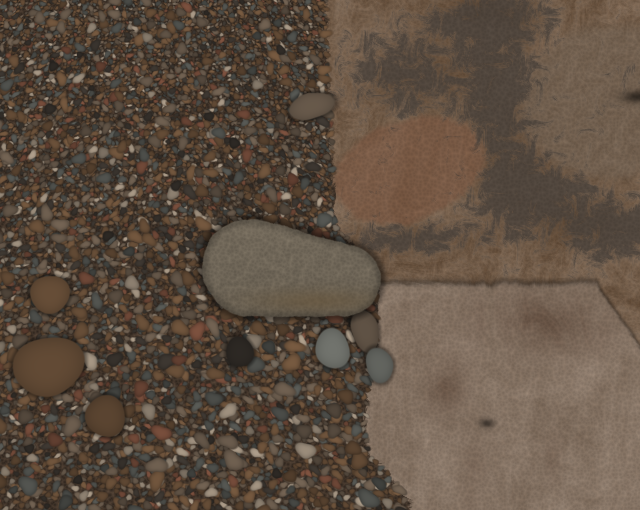
Write a Shadertoy shader that draws this texture.

```glsl
// A pebble beach meeting a weathered sandstone shelf, with a boulder on the seam.
// Pebbles are hashed ellipses on grids that shrink with distance; the shelf is
// layered sines and cellular grain with soft lichen spots and a ledge.
vec4 hash4(vec2 c) {
  vec4 h = fract(c.xyxy * vec4(.1031, .103, .0973, .1099));
  h += dot(h, h.wzxy + 33.33);
  return fract((h.xxyz + h.yzzw) * h.zywx);
}
mat2 rotation(float a) { return mat2(cos(a), -sin(a), sin(a), cos(a)); }
float fall(float a, float b, float x) { return 1. - smoothstep(a, b, x); }
float sines(vec2 p) {
  float sum = 0., amp = .5;
  for (int i = 0; i < 6; i++, amp *= .68) {
    p = mat2(.8, -.6, .6, .8) * p * 1.85 + 1.7;
    p += .7 * sin(p.yx * 1.1);
    sum += amp * sin(p.x + 1.3 * sin(p.y)) * cos(p.y);
  }
  return sum;
}
float cellular(vec2 p) {
  float nearest = 2.;
  for (int k = 0; k < 9; k++) {
    vec2 cell = floor(p) + vec2(k % 3, k / 3) - 1.;
    nearest = min(nearest, length(cell + hash4(cell + 50.).xy - p));
  }
  return nearest;
}
float spot(vec2 p, float x, float y, float w, float h) {
  vec2 v = (p - vec2(x, y)) / vec2(w, h);
  return exp(-dot(v, v));
}
float shoreX(float y) {
  return .64 + .015 * fall(.6, 1., y) + .085 * fall(.45, .58, y)
    - .02 * fall(.18, .35, y) + .085 * fall(0., .14, y);
}
vec3 pebbleColour(float kind, float tone) {
  vec3 c = vec3(.37, .28, .2);
  if (kind > .36) c = vec3(.36, .31, .26);
  if (kind > .6) c = vec3(.28, .285, .27);
  if (kind > .76) c = vec3(.2, .18, .16);
  if (kind > .85) c = vec3(.4, .26, .2);
  if (kind > .92) c = vec3(.54, .49, .43);
  return c * (.8 + .4 * tone);
}
// Grid of ellipses, kept where their centres lie on the beach.
void pebbles(inout vec3 col, vec2 q, float scale, float cover, float depth) {
  vec2 g = q * scale;
  float soft = scale / (depth * iResolution.y);
  for (int k = 0; k < 9; k++) {
    vec2 cell = floor(g) + vec2(k % 3, k / 3) - 1.;
    vec4 h = hash4(cell + scale * 7. + 200.), m = hash4(cell + scale * 3. + 417.);
    vec2 centre = cell + .15 + .7 * h.xy, world = centre / scale;
    float s = exp(-.45 * world.y);
    if (m.x > cover || .3 + world.x * s > shoreX((1. - s) / .45)) continue;
    vec2 radii = vec2(.4, .29) + vec2(.28, .16) * h.zw;
    vec2 v = rotation((m.y - .5) * 2.6) * (g - centre);
    float r = length(v / radii) * (1. + .1 * sin(3. * atan(v.y, v.x) + 6. * h.x));
    vec3 tint = pebbleColour(m.z, h.z) * (1.06 - .28 * r * r * r);
    col = mix(col, tint, fall(-soft, soft, (r - 1.) * radii.y));
  }
}
void stone(inout vec3 col, vec2 p, vec4 box, float kind, float tone) {
  vec2 v = rotation(.25) * (p - box.xy);
  float r = length(v / box.zw) * (1. + .04 * sin(3. * atan(v.y, v.x) + box.x * 40.));
  float d = (r - 1.) * min(box.z, box.w), px = 1. / iResolution.y;
  col *= 1. - .35 * fall(0., .009, d);
  col = mix(col, pebbleColour(kind, tone) * (1.04 - .16 * min(r * r * r, 1.)), fall(-px, px, d));
}
vec3 sandstone(vec2 p, float broad, float fine) {
  // Upper shelf: smooth plates among mottled lichen.
  float disc = length(rotation(.35) * (p - vec2(.8, .665)) / vec2(.155, .1));
  disc = fall(.9, 1.05, disc + .08 * broad);
  float plate = fall(.85, 1.1, length((p - vec2(1.2, .8)) / vec2(.18, .15)) + .1 * broad);
  vec3 upper = vec3(.46, .375, .3) + .07 * broad + .05 * fine;
  upper = mix(upper, vec3(.47, .35, .27) + .03 * broad, disc);
  upper = mix(upper, vec3(.445, .375, .31) + .03 * fine, plate);
  float lichen = spot(p, .8, .85, .12, .085) + spot(p, .98, .81, .08, .17)
    + spot(p, 1.05, .62, .12, .09) + spot(p, 1.2, .55, .11, .06)
    + spot(p, .8, .53, .14, .035) + spot(p, .95, .97, .13, .05);
  lichen = lichen * (1. - .7 * disc - .2 * plate) + .4 * broad + .55 * fine;
  upper = mix(upper, vec3(.27, .24, .215), .8 * smoothstep(.25, 1., lichen));
  upper *= 1. - .55 * spot(p, 1.25, .81, .03, .012);
  // Lower slab: paler, with vertical stains and a pit.
  float streak = sines(p * vec2(14, 4) + 3.);
  vec3 slab = vec3(.52, .45, .39) + .035 * broad + .025 * fine + .03 * streak;
  float stain = .8 * spot(p, 1.07, .38, .14, .07) + .7 * spot(p, .87, .245, .045, .06)
    + .6 * spot(p, 1.08, .11, .02, .05) + .5 * spot(p, .93, .08, .03, .07);
  stain *= .7 + streak + .4 * broad;
  slab = mix(slab, vec3(.37, .29, .235), .8 * clamp(stain, 0., 1.));
  slab *= 1. - .5 * spot(p, .955, .17, .014, .009);
  // Ledge, dropping away at the right.
  float ledge = .447 - 1.5 * max(p.x - 1.17, 0.) - p.y + .008 * broad;
  return mix(upper, slab, smoothstep(-.004, .006, ledge)) * (1. - .28 * exp(-ledge * ledge * 2e4));
}
float taper(vec2 p, vec2 axis, float r0, float r1) {
  float t = clamp(dot(p, axis) / dot(axis, axis), 0., 1.);
  return length(p - t * axis) - mix(r0, r1, t);
}
void mainImage(out vec4 fragColor, in vec2 fragCoord) {
  vec2 p = fragCoord / iResolution.y;
  float px = 1. / iResolution.y, broad = sines(p * 9.), fine = sines(p * 42.);
  float grain = cellular(p * 140.) - .45, depth = 1. - .45 * p.y;
  vec3 col = sandstone(p, broad, fine) * (1. + .14 * grain);
  // Gravel, finest first.
  vec3 grit = vec3(.25, .2, .16) * (1. + .6 * grain);
  col = mix(col, grit, fall(-.008, .002, p.x - shoreX(p.y) + .01 * fine));
  vec2 q = vec2((p.x - .3) / depth, -log(depth) / .45);
  for (float i = 0.; i < 3.; i++) pebbles(col, q, 75. * pow(.6, i), .95 - .34 * i, depth);
  // Larger stones.
  stone(col, p, vec4(.61, .792, .046, .025), .4, .7);
  stone(col, p, vec4(.098, .423, .039, .037), 0., .6);
  stone(col, p, vec4(.095, .282, .071, .057), 0., .5);
  stone(col, p, vec4(.207, .184, .039, .041), 0., .3);
  stone(col, p, vec4(.716, .352, .026, .043), .4, .5);
  stone(col, p, vec4(.652, .316, .033, .04), .7, 1.8);
  stone(col, p, vec4(.744, .284, .026, .035), .7, 1.3);
  stone(col, p, vec4(.47, .31, .027, .03), .8, .1);
  // Boulder.
  float d = taper(p - vec2(.492, .475), vec2(.183, -.026), .096, .071) + .003 * broad;
  col *= 1. - .45 * fall(0., .018, d);
  vec3 boulder = vec3(.43, .395, .34) * (1. + .06 * fine + .16 * grain + .5 * (p.y - .47));
  boulder = mix(boulder, vec3(.4, .33, .23), .6 * spot(p, .62, .41, .12, .022));
  col = mix(col, boulder * (1. - .2 * smoothstep(-.018, 0., d)), fall(-px, px, d));
  fragColor = vec4(col, 1);
}
```
